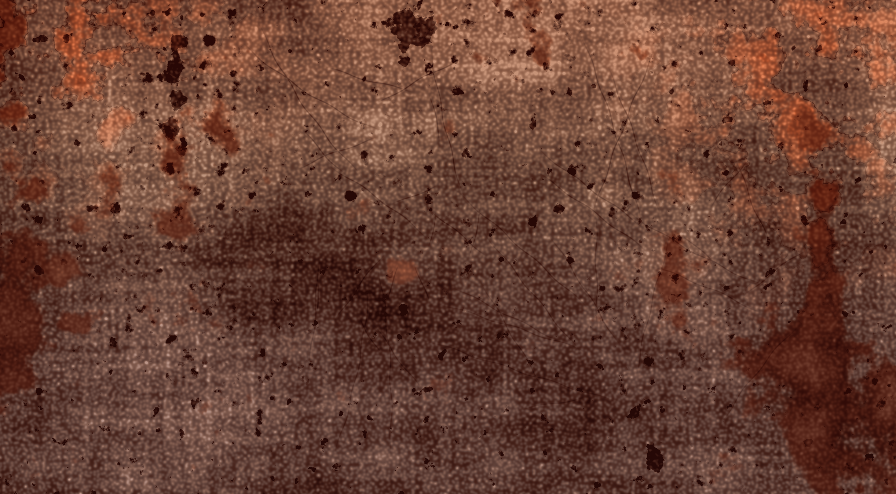
This texture is drawn by a Shadertoy shader. Its source:

```glsl
// Stained, scratched rusty plate with woven grain and dark corroded edges.

const vec3 SOOT  = vec3(0.15, 0.03, 0.02);
const vec3 UMBER = vec3(0.28, 0.13, 0.09);
const vec3 BROWN = vec3(0.39, 0.26, 0.21);
const vec3 CLAY  = vec3(0.53, 0.37, 0.29);
const vec3 SAND  = vec3(0.69, 0.53, 0.44);
const vec3 RUST_TINT  = vec3(1.25, 0.82, 0.58);
const vec3 MAUVE_TINT = vec3(0.97, 0.99, 1.08);

const float BASE_TONE   = 0.56;
const float GRAIN       = 0.36;
const float GRAIN_SCALE = 135.0;
const float WEAVE       = 0.13;
const float MOTTLE      = 0.65;
const float STAIN_TONE  = 0.18;
const int   SCRATCHES   = 44;
const float SCRATCH_WIDTH = 0.0013;

vec2 hash2(vec2 p) {
    vec3 q = fract(vec3(p.xyx) * vec3(0.1031, 0.1030, 0.0973));
    q += dot(q, q.yzx + 33.33);
    return fract((q.xx + q.yz) * q.zy);
}

// Smooth cellular noise: soft bumps around jittered points, mean 0.5
float cells(vec2 p) {
    vec2 id = floor(p), f = p - id;
    float sum = 0.0;
    for (int y = -1; y <= 1; y++)
    for (int x = -1; x <= 1; x++) {
        vec2 o = vec2(x, y);
        vec2 d = o + hash2(id + o + 200.0) - f;
        sum += exp(-4.5 * dot(d, d));
    }
    return 0.716 * sum;
}

// Layered cellular noise, centred on zero
float layers(vec2 p) {
    float sum = 0.0, weight = 0.5;
    for (int i = 0; i < 5; i++) {
        sum += weight * (cells(p) - 0.5);
        p = mat2(1.6, 1.2, -1.2, 1.6) * p + 7.3;
        weight *= 0.56;
    }
    return sum;
}

float blob(vec2 u, vec2 centre, vec2 radius) {
    vec2 q = (u - centre) / radius;
    return exp(-dot(q, q));
}

// Thin, faintly bent lines, gathered right of the centre
float scratches(vec2 p, float aspect, float pixel) {
    float mark = 0.0;
    for (int i = 0; i < SCRATCHES; i++) {
        vec2 a = hash2(vec2(i, 3)), b = hash2(vec2(i, 11));
        vec2 centre = vec2(aspect * mix(a.x, 0.74, 0.45), mix(a.y, 0.6, 0.3));
        float angle = 6.2832 * b.x, len = mix(0.04, 0.24, b.y * b.y);
        vec2 d = p - centre;
        d = vec2(dot(d, vec2(cos(angle), sin(angle))), dot(d, vec2(-sin(angle), cos(angle))));
        d.y += (a.x - 0.5) * d.x * d.x + 0.002 * sin(d.x * 60.0 + 9.0 * a.y);
        float line = 1.0 - smoothstep(0.0, SCRATCH_WIDTH + pixel, abs(d.y));
        mark = max(mark, line * (1.0 - smoothstep(0.5 * len, len, abs(d.x))) * mix(0.4, 1.0, a.y));
    }
    return mark;
}

vec3 palette(float t) {
    t = 4.0 * clamp(t, 0.0, 1.1);
    vec3 c = mix(SOOT, UMBER, min(t, 1.0));
    c = mix(c, BROWN, clamp(t - 1.0, 0.0, 1.0));
    c = mix(c, CLAY, clamp(t - 2.0, 0.0, 1.0));
    return mix(c, SAND, max(t - 3.0, 0.0));
}

void mainImage(out vec4 fragColor, in vec2 fragCoord) {
    vec2 u = fragCoord / iResolution.xy;
    vec2 p = fragCoord / iResolution.y;
    float aspect = iResolution.x / iResolution.y;
    float broad = layers(p * 3.0), rough = layers(p * 11.0 + 31.0);
    float grain = cells(p * GRAIN_SCALE) - 0.5;

    // Worn light patches and soft shadows
    float tone = BASE_TONE + 0.2 * (u.y - 0.5) + MOTTLE * (0.6 * broad + 0.5 * rough);
    tone += 0.26 * blob(u, vec2(0.09, 0.73), vec2(0.06, 0.11));
    tone += 0.22 * blob(u, vec2(0.75, 0.87), vec2(0.16, 0.15));
    tone += 0.28 * blob(u, vec2(0.99, 0.75), vec2(0.03, 0.22));
    tone += 0.14 * blob(u, vec2(0.45, 0.78), vec2(0.12, 0.20));
    tone += 0.14 * blob(u, vec2(0.18, 0.14), vec2(0.08, 0.20));
    tone -= 0.28 * blob(u, vec2(0.33, 0.45), vec2(0.17, 0.12));
    tone -= 0.12 * blob(u, vec2(0.60, 0.30), vec2(0.20, 0.15));

    // Woven streaks and the central vertical seam
    tone += WEAVE * (cells(p * vec2(4.0, 85.0)) + cells(p * vec2(85.0, 5.0)) - 1.0);
    tone += 0.10 * (cells(p * vec2(1.2, 17.0) + 5.0) - 0.5);
    float seam = smoothstep(0.485, 0.490, u.x) * exp(-45.0 * max(u.x - 0.49, 0.0));
    seam *= blob(u, vec2(0.49, 0.62), vec2(1.0, 0.25));
    tone -= seam * (0.17 + 0.5 * rough);

    // Corroded edges
    float edge = blob(u, vec2(0.0, 0.40), vec2(0.09, 0.28))
               + 0.8 * blob(u, vec2(0.0, 0.92), vec2(0.06, 0.20))
               + 0.9 * blob(u, vec2(0.92, 0.42), vec2(0.03, 0.42))
               + 0.8 * blob(u, vec2(0.87, 0.27), vec2(0.05, 0.14))
               + 0.7 * blob(u, vec2(0.98, 0.14), vec2(0.07, 0.20));
    float stain = smoothstep(0.40, 0.72, edge + 0.8 * broad + 1.1 * rough);
    tone = mix(tone, STAIN_TONE + 0.45 * rough, 0.88 * stain);

    // Dark blots: a dripping column and a few strays
    float blots = blob(u, vec2(0.46, 0.94), vec2(0.03, 0.05))
                + blob(u, vec2(0.73, 0.07), vec2(0.011, 0.03))
                + blob(u, vec2(0.708, 0.165), vec2(0.006, 0.015));
    for (int i = 0; i < 5; i++) {
        vec2 h = hash2(vec2(i, 71));
        blots += blob(u, vec2(0.19 + 0.012 * h.x, 0.69 + 0.055 * float(i)), mix(0.5, 1.2, h.y) * vec2(0.011, 0.025));
    }
    float fine = layers(p * 38.0 + 13.0);
    tone -= 0.55 * smoothstep(0.45, 0.62, blots + 1.3 * fine) * (1.0 - 0.7 * stain);

    // Pits, hairline cracks and scratches
    float worn = smoothstep(-0.05, 0.3, broad + 0.25 * (u.y - 0.5) + 0.3 * seam);
    tone -= 0.38 * worn * smoothstep(0.20, 0.36, fine);
    float corner = blob(u, vec2(0.08, 0.92), vec2(0.16, 0.25)) + blob(u, vec2(0.90, 0.80), vec2(0.14, 0.30));
    tone -= 0.28 * corner * (1.0 - smoothstep(0.0, 0.035, abs(rough)));
    tone -= 0.24 * scratches(p, aspect, 0.5 / iResolution.y);

    // Grain and tint
    tone += GRAIN * grain * mix(1.0, 0.5, stain);
    vec3 colour = palette(tone);
    float rust = clamp(0.55 * stain + 0.75 * corner * smoothstep(-0.1, 0.2, rough) + 0.2 * smoothstep(0.6, 1.0, u.y), 0.0, 1.0);
    colour *= mix(MAUVE_TINT, vec3(1.0), smoothstep(0.2, 0.7, u.y));
    fragColor = vec4(colour * mix(vec3(1.0), RUST_TINT, rust), 1.0);
}
```
